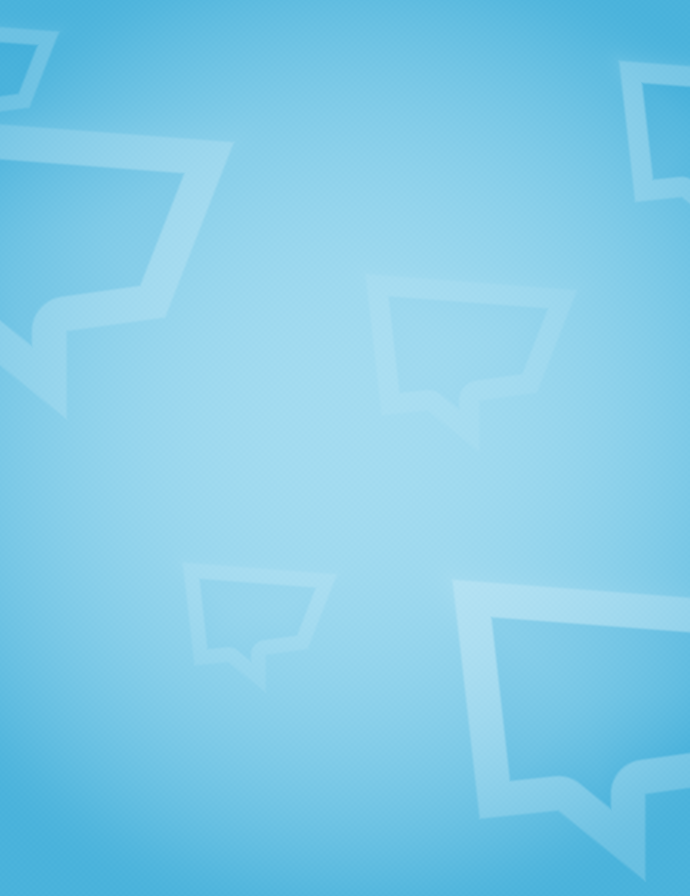
Give the GLSL for this background, as a WebGL 2 fragment shader.

```glsl
#version 300 es
precision highp float;
// Pale speech-bubble outlines floating on a soft blue radial glow with a fine diagonal weave.

uniform vec2 u_resolution;
out vec4 fragColor;

const float TAU = 6.2831853;

// Bubble outline, one unit wide, hanging down from its top-left corner.
const vec2 OUTLINE[7] = vec2[7](
    vec2(0.0, 0.0), vec2(1.0, -0.076), vec2(0.81, -0.56), vec2(0.538, -0.598),
    vec2(0.538, -0.841), vec2(0.295, -0.644), vec2(0.076, -0.667));

// Corner x, corner y, width and opacity, in canvas heights.
const vec4 BUBBLES[6] = vec4[6](
    vec4(-0.143, 0.872, 0.404, 0.21), vec4(0.505, 0.353, 0.400, 0.27),
    vec4(0.408, 0.694, 0.236, 0.10), vec4(0.691, 0.932, 0.236, 0.25),
    vec4(-0.109, 0.978, 0.175, 0.20), vec4(0.204, 0.372, 0.172, 0.13));

// Signed distance to the outline, negative inside.
float bubbleDistance(vec2 q) {
    float nearest = 1e6;
    float side = 1.0;
    for (int i = 0; i < 7; i++) {
        vec2 a = OUTLINE[i];
        vec2 b = OUTLINE[(i + 6) % 7];
        vec2 edge = b - a;
        vec2 w = q - a;
        vec2 gap = w - edge * clamp(dot(w, edge) / dot(edge, edge), 0.0, 1.0);
        nearest = min(nearest, dot(gap, gap));
        bvec3 crossing = bvec3(q.y >= a.y, q.y < b.y, edge.x * w.y > edge.y * w.x);
        if (all(crossing) || all(not(crossing))) side = -side;
    }
    return side * sqrt(nearest);
}

// Blue field, palest near the centre, levelling off at the corners.
vec3 background(vec2 p) {
    float fall = pow(length(p - vec2(0.390, 0.518)) / 0.547, 2.3);
    float ease = max(0.15 - abs(fall - 1.0), 0.0) / 0.15;
    float shade = min(fall, 1.0) - ease * ease * 0.0375;
    return mix(vec3(0.64, 0.86, 0.94), vec3(0.29, 0.70, 0.86), shade);
}

// Lays one translucent outline over the colour below.
vec3 addBubble(vec3 color, vec2 p, vec4 bubble) {
    vec2 q = (p - bubble.xy) / bubble.z;
    float d = bubbleDistance(q);
    float soft = 0.0022 / bubble.z;
    float outer = 1.0 - smoothstep(-soft, soft, d);
    float inner = 1.0 - smoothstep(-soft, soft, d + 0.096);
    float fade = mix(0.65, 1.0, smoothstep(-0.85, -0.1, q.y));

    // Haze above the top edge and a slight shadow inside the frame
    float haze = exp(-max(d, 0.0) * 22.0) * smoothstep(-0.2, 0.0, q.y) * (1.0 - outer);
    color -= vec3(0.14, 0.07, 0.03) * inner * bubble.w * exp((d + 0.096) * 6.0);
    return mix(color, vec3(0.97, 0.99, 1.0), bubble.w * ((outer - inner) * fade + haze * 0.35));
}

void main() {
    vec2 p = gl_FragCoord.xy / u_resolution.y;
    vec3 color = background(p);
    for (int i = 0; i < 6; i++) color = addBubble(color, p, BUBBLES[i]);

    // Fine diagonal weave
    vec2 weave = cos(p * TAU * 145.0);
    color += vec3(0.007, 0.005, 0.003) * weave.x * weave.y;
    fragColor = vec4(clamp(color, 0.0, 1.0), 1.0);
}
```
